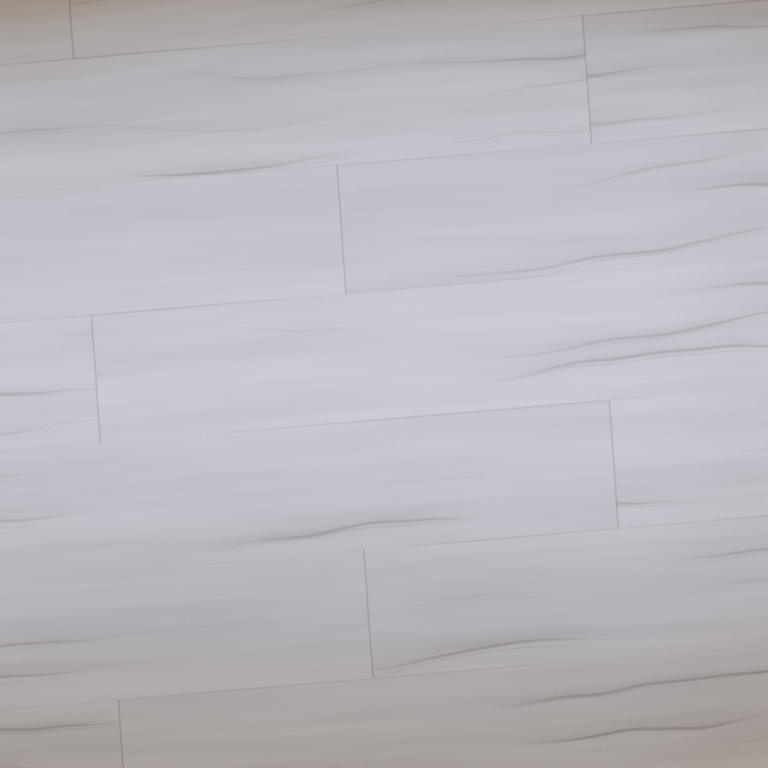
A WebGL 2 fragment shader for this texture:

```glsl
#version 300 es
precision highp float;
// Pale wood planks in slightly tilted rows, each row stepped by a third of a plank.
// Stretched gradient noise gives soft grain, a loop adds wandering dark veins,
// and a smooth light field fades from cool white to warm grey at the borders.
uniform vec2 u_resolution;
out vec4 fragColor;

const float ROW_HEIGHT = 0.168;
const float ROW_START = 0.0846;
const float JOINT_START = 0.757;
const vec2 TILT = vec2(0.07, 0.085);
const vec3 TAN = vec3(0.62, 0.58, 0.54);
const vec3 GREY = vec3(0.70, 0.69, 0.71);
const vec3 PALE = vec3(0.79, 0.79, 0.83);
const vec3 VEIN_SHADE = vec3(0.12, 0.13, 0.145);
const vec3 SEAM_SHADE = vec3(0.10, 0.10, 0.105);

float hash(vec2 p) {
    vec3 q = fract(p.xyx * vec3(0.1031, 0.1030, 0.0973));
    q += dot(q, q.yzx + 33.33);
    return fract((q.x + q.y) * q.z);
}

float corner(vec2 cell, vec2 offset) {
    float angle = 6.28319 * hash(cell);
    return dot(vec2(cos(angle), sin(angle)), offset);
}

// Gradient noise, roughly -0.7 to 0.7
float noise(vec2 p) {
    vec2 i = floor(p), f = p - i;
    vec2 w = f * f * f * (f * (f * 6.0 - 15.0) + 10.0);
    vec2 e = vec2(1.0, 0.0);
    float low = mix(corner(i, f), corner(i + e, f - e), w.x);
    float high = mix(corner(i + e.yx, f - e.yx), corner(i + 1.0, f - 1.0), w.x);
    return mix(low, high, w.y);
}

float line(float d, float halfWidth, float px) {
    return 1.0 - smoothstep(max(halfWidth - px, 0.0), halfWidth + px, abs(d));
}

// Light level, 0 warm and dim to 1 cool and bright; y runs down from the top
float lightLevel(vec2 p) {
    float top = 0.75 * exp(-p.y / mix(0.15, 0.10, p.x));
    float bottom = 0.85 * smoothstep(0.48, 1.1, p.y);
    float topLeft = 0.3 * exp(-4.5 * length(p));
    float right = 0.10 * smoothstep(0.8, 1.0, p.x);
    return 1.0 - top - bottom - topLeft - right;
}

vec3 woodColor(float level) {
    vec3 warm = mix(TAN, GREY, clamp(level * 2.0, 0.0, 1.0));
    return mix(warm, PALE, clamp(level * 2.0 - 1.0, 0.0, 1.0));
}

// Soft streaks running along the plank
float grain(vec2 p, float seed) {
    p.y += 0.012 * noise(vec2(p.x * 3.0, seed));
    float broad = noise(vec2(p.x * 1.6 + seed, p.y * 24.0));
    float medium = noise(vec2(p.x * 4.0 - seed, p.y * 65.0));
    float fine = noise(vec2(p.x * 9.0 + seed, p.y * 150.0));
    return 0.026 * broad + 0.018 * medium + 0.010 * fine;
}

// Wavering veins: a thin broken core with a one-sided soft shadow
float veins(vec2 p, float seed, float px) {
    float shade = 0.0;
    for (int k = 0; k < 3; k++) {
        float id = seed + float(k) * 17.3;
        float middle = (float(k) + 0.2 + 0.6 * hash(vec2(id, 4.0))) / 3.0;
        float wander = 0.24 * noise(vec2(p.x * 2.4, id))
                     + 0.05 * noise(vec2(p.x * 10.0, id + 5.5));
        float d = (p.y - middle - wander) * ROW_HEIGHT;
        float strength = smoothstep(-0.1, 0.45, noise(vec2(p.x * 2.7 + id, id + 0.37)));
        float width = 0.0007 + 0.0012 * strength;
        float shadow = exp(-abs(d) / (d > 0.0 ? 0.003 : 0.012));
        float split = d - 0.011 * noise(vec2(p.x * 5.0, id + 9.4)) - 0.004;
        shade += strength * (0.48 * line(d, width, px) + 0.30 * shadow
                           + 0.22 * line(split, 0.0008, px));
    }
    return shade;
}

void main() {
    vec2 p = gl_FragCoord.xy / u_resolution;
    p.y = 1.0 - p.y;
    float px = 1.0 / min(u_resolution.x, u_resolution.y);

    // Tilted plank coordinates
    float along = p.x - TILT.x * p.y;
    float across = (p.y + TILT.y * p.x - ROW_START) / ROW_HEIGHT;
    float row = floor(across);
    float joint = along - JOINT_START + row / 3.0;
    float seed = 5.0 + 90.0 * hash(vec2(row + 20.0, floor(joint) + 30.0));

    // Wood under uneven light
    vec3 color = woodColor(lightLevel(p));
    color += grain(vec2(along, across * ROW_HEIGHT), seed) * vec3(1.0, 1.02, 1.05);
    color += 0.012 * (hash(vec2(seed, 2.0)) - 0.5);
    color -= VEIN_SHADE * veins(vec2(along, across - row), seed, px);

    // End joints and fainter, broken long seams
    float endGap = fract(joint + 0.5) - 0.5;
    float longGap = (fract(across + 0.5) - 0.5) * ROW_HEIGHT;
    float seamRow = floor(across + 0.5);
    float wear = smoothstep(-0.3, 0.6, noise(vec2(along * 3.0, seamRow * 7.3 + 0.4)));
    color -= SEAM_SHADE * line(endGap, 0.0008, px) * 0.8;
    color -= SEAM_SHADE * line(longGap, 0.0009, px) * (0.08 + 0.6 * wear);

    // Faint surface speckle
    color += 0.006 * noise(p * 190.0);
    fragColor = vec4(color, 1.0);
}
```
